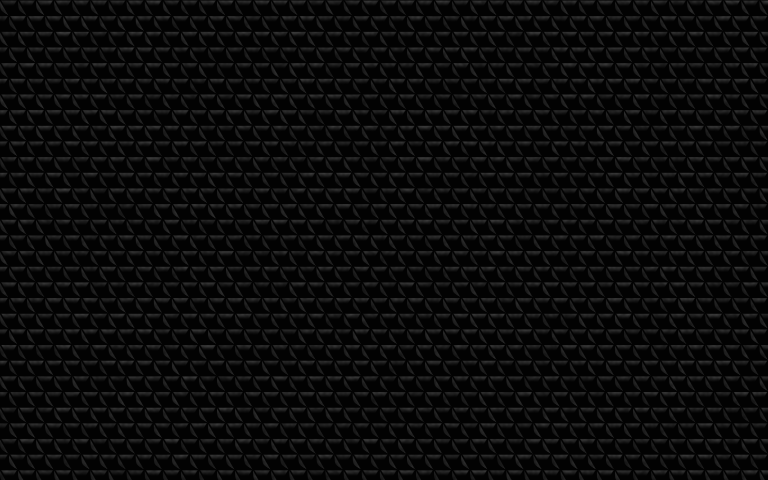
Give the GLSL for this pattern, as a WebGL 2 fragment shader.

```glsl
#version 300 es
precision highp float;
// Black sheet of small embossed triangles, lit along their top and right facets.

uniform vec2 u_resolution;
out vec4 fragColor;

const float ROWS = 30.65;            // triangle rows per canvas height
const float COLUMNS_PER_ROW = 0.866; // row height over triangle side
const float GROOVE = 0.035;          // dark gap along each edge, in row heights
const float TOP_DEPTH = 0.42;        // reach of the light below a top edge
const float STREAK_WIDTH = 0.25;     // widest part of the diagonal streak
const float VARIATION = 0.35;        // brightness change between triangles
const float WEAR = 0.45;             // strength of the fine speckle
const float WEAR_SCALE = 3.5;        // speckle cells per row height
const vec3 BASE = vec3(0.008);
const vec3 TOP_LIGHT = vec3(0.165);
const vec3 STREAK_LIGHT = vec3(0.135);

float hash(vec2 p) {
    vec3 q = fract(vec3(p.xyx) * 0.1031);
    q += dot(q, q.yzx + 33.33);
    return fract((q.x + q.y) * q.z);
}

vec2 gradient(vec2 cell) {
    float angle = 6.2832 * hash(cell);
    return vec2(cos(angle), sin(angle));
}

float gradientNoise(vec2 p) {
    vec2 i = floor(p), f = fract(p);
    vec2 w = f * f * f * (f * (f * 6.0 - 15.0) + 10.0);
    float a = dot(gradient(i), f);
    float b = dot(gradient(i + vec2(1, 0)), f - vec2(1, 0));
    float c = dot(gradient(i + vec2(0, 1)), f - vec2(0, 1));
    float d = dot(gradient(i + vec2(1, 1)), f - vec2(1, 1));
    return mix(mix(a, b, w.x), mix(c, d, w.x), w.y);
}

void main() {
    // Position in row heights, measured down from the top left corner
    vec2 p = vec2(gl_FragCoord.x, u_resolution.y - gl_FragCoord.y) * ROWS / u_resolution.y;
    float aa = 0.7 * ROWS / u_resolution.y;

    // Two slanted axes split the plane into rhombi, each holding two triangles
    vec2 lattice = vec2(p.x * COLUMNS_PER_ROW) + vec2(0.5, -0.5) * p.y;
    vec2 cell = floor(lattice), f = fract(lattice);
    bool pointsDown = f.x > f.y;

    // Distances to the flat, left and right edges; they add up to one
    vec3 edge = pointsDown ? vec3(f.x - f.y, f.y, 1.0 - f.x)
                           : vec3(f.y - f.x, f.x, 1.0 - f.y);
    float nearest = min(edge.x, min(edge.y, edge.z));
    float inside = smoothstep(GROOVE - aa, GROOVE + aa, nearest);

    // Variation between triangles and fine wear
    float tone = 1.0 + VARIATION * (hash(cell + (pointsDown ? 0.0 : 57.0)) - 0.5);
    float speckle = 1.0 + WEAR * gradientNoise(p * WEAR_SCALE);

    vec3 light;
    if (pointsDown) {
        // Light falls off from the flat top toward the lower tip
        float fade = 1.0 - smoothstep(GROOVE, TOP_DEPTH, edge.x);
        light = TOP_LIGHT * fade * smoothstep(0.0, 0.12, min(edge.y, edge.z));
    } else {
        // Lens-shaped streak along the right edge
        float along = edge.x / max(edge.x + edge.y, 0.001);
        float width = STREAK_WIDTH * 4.0 * along * (1.0 - along);
        float lens = 1.0 - smoothstep(width - aa, width + aa, edge.z);
        light = STREAK_LIGHT * lens * mix(1.0, 0.6, edge.z / STREAK_WIDTH);
    }

    fragColor = vec4(BASE + max(light, 0.0) * inside * tone * speckle, 1.0);
}
```
